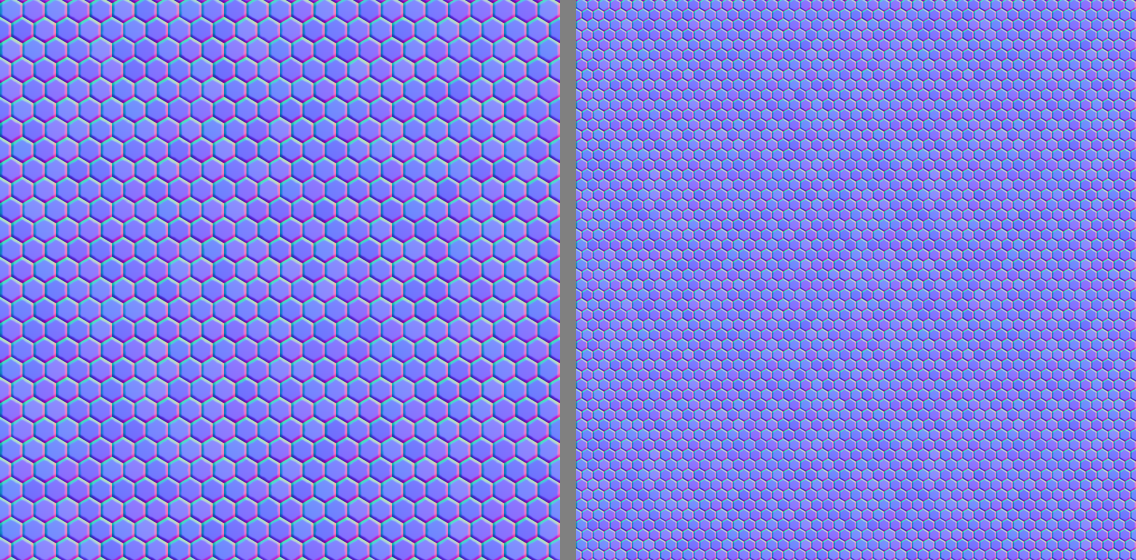
Left: one tile. Right: repeated 2 by 2.
A WebGL 1 fragment shader for this texture map:

```glsl
precision highp float;
// Tangent-space normal map of a honeycomb of raised, bevelled hexagonal tiles.
// Each tile sums the slopes of its six rounded edges, tilts a little at random
// and has slightly rough rims; samples are averaged to smooth the grooves.

uniform vec2 u_resolution;

const vec2  REPEATS      = vec2(25.0, 28.0); // tiles across, rows down (even)
const float ROW_STEP     = 0.8660254;        // row spacing of a regular honeycomb
const float BEVEL_WIDTH  = 0.155;            // in tile widths
const float BEVEL_SLOPE  = 1.9;              // steepness at the groove
const float BEVEL_VARY   = 0.22;             // change of steepness between tiles
const float TILE_TILT    = 0.12;             // random lean of each face
const float DOME         = 0.10;             // gentle swelling of each face
const float RIM_WEAR     = 0.028;            // roughness of the rims
const float WEAR_CELLS   = 6.0;              // wear noise cells per tile
const int   SAMPLES      = 4;                // per axis within a pixel

float hash(vec2 p) {
  vec3 q = fract(vec3(p.xyx) * vec3(0.1031, 0.1030, 0.0973));
  q += dot(q, q.yzx + 33.33);
  return fract((q.x + q.y) * q.z);
}

// Value noise that wraps after the given number of cells
float wrappedNoise(vec2 p, vec2 period) {
  vec2 i = floor(p);
  vec2 f = fract(p);
  f = f * f * (3.0 - 2.0 * f);
  vec2 a = mod(i, period);
  vec2 b = mod(i + 1.0, period);
  return mix(mix(hash(a), hash(vec2(b.x, a.y)), f.x),
             mix(hash(vec2(a.x, b.y)), hash(b), f.x), f.y);
}

// Nearest tile: xy is the offset from its centre, zw its wrapped index
vec4 nearestTile(vec2 grid) {
  vec4 best = vec4(9.0);
  float firstRow = floor(grid.y - 0.5);
  for (int k = 0; k < 2; k++) {
    float row = firstRow + float(k);
    float shift = 0.5 * mod(row, 2.0);
    float column = floor(grid.x - shift + 0.5);
    vec2 offset = vec2(grid.x - shift - column, (grid.y - 0.5 - row) * ROW_STEP);
    if (dot(offset, offset) < dot(best.xy, best.xy)) {
      best = vec4(offset, mod(vec2(column, row), REPEATS));
    }
  }
  return best;
}

vec3 surfaceNormal(vec2 uv) {
  vec2 grid = uv * REPEATS;
  vec4 tile = nearestTile(grid);
  vec2 p = tile.xy;
  vec2 id = tile.zw;

  // Face: random lean plus a slight dome
  vec2 lean = vec2(hash(id + 17.3), hash(id + 71.9)) * 2.0 - 1.0;
  vec2 slope = lean * TILE_TILT + p * DOME;

  // Rim: six bevelled edges, roughened by noise
  float wear = wrappedNoise(grid * WEAR_CELLS, REPEATS * WEAR_CELLS) - 0.5;
  float steepness = BEVEL_SLOPE * (1.0 + BEVEL_VARY * (hash(id + 43.7) * 2.0 - 1.0));
  for (int k = 0; k < 6; k++) {
    float angle = radians(60.0) * float(k);
    vec2 outward = vec2(cos(angle), sin(angle));
    float inset = 0.5 - dot(p, outward) + wear * RIM_WEAR;
    slope += outward * steepness * (1.0 - smoothstep(0.0, BEVEL_WIDTH, inset));
  }
  return normalize(vec3(slope, 1.0));
}

void main() {
  vec3 colour = vec3(0.0);
  for (int y = 0; y < SAMPLES; y++) {
    for (int x = 0; x < SAMPLES; x++) {
      vec2 jitter = (vec2(float(x), float(y)) + 0.5) / float(SAMPLES) - 0.5;
      vec2 uv = (gl_FragCoord.xy + jitter) / u_resolution;
      colour += surfaceNormal(uv) * 0.5 + 0.5;
    }
  }
  gl_FragColor = vec4(colour / float(SAMPLES * SAMPLES), 1.0);
}
```
